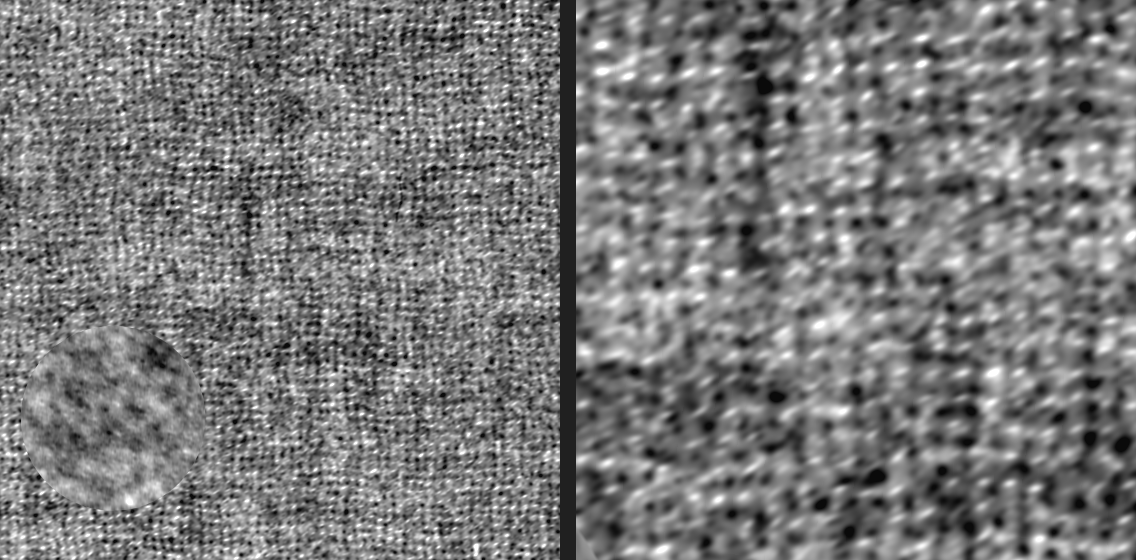
Left, the full canvas; right, a detail of the centre.
This texture is drawn by a three.js fragment shader. Its source:

```glsl
varying vec2 vUv;

const vec2 THREADS = vec2(58.0, 60.0);   // repeats across and down
const float BASE_GREY = 0.49;
const float DASH_TILT = 0.45;
const vec2 DASH_SIZE = vec2(0.28, 0.14); // in thread cells
const float DASH_GAIN = 0.36;
const float HOLE_SIZE = 0.23;
const float HOLE_GAIN = 0.30;
const float BRIGHT_ROW = 37.0;
const float GRAIN_GAIN = 0.22;
const float STREAK_GAIN = 0.10;
const float BROAD_GAIN = 0.07;
const vec2 DISC_CENTER = vec2(0.202, 0.253);
const float DISC_RADIUS = 0.165;
const float EDGE = 0.0012;

vec3 hash3(vec2 cell) {
  vec3 q = fract(cell.xyx * vec3(0.1031, 0.1030, 0.0973));
  q += dot(q, q.yxz + 33.33);
  return fract((q.xxy + q.yzz) * q.zyx);
}

// Cellular noise: one signed soft spot per cell, centred on zero
float spots(vec2 p) {
  vec2 cell = floor(p);
  float sum = 0.0;
  for (int j = -1; j <= 1; j++) {
    for (int i = -1; i <= 1; i++) {
      vec2 c = cell + vec2(float(i), float(j));
      vec3 h = hash3(c + 17.0);
      vec2 d = p - c - h.xy;
      sum += (2.0 * h.z - 1.0) * exp(-4.0 * dot(d, d));
    }
  }
  return sum;
}

mat2 rotation(float a) {
  return mat2(cos(a), -sin(a), sin(a), cos(a));
}

float segmentDistance(vec2 p, vec2 a, vec2 b) {
  vec2 ab = b - a;
  return length(p - a - ab * clamp(dot(p - a, ab) / dot(ab, ab), 0.0, 1.0));
}

float softMark(float d, float width) {
  return exp(-d * d / (width * width));
}

// Tilted bright dashes on the threads, dark holes between them
float weave(vec2 uv) {
  vec2 p = uv * THREADS;
  p += 0.22 * sin(uv.yx * vec2(23.0, 19.0)) + 0.12 * sin(uv.yx * 61.0 + uv * 37.0);

  vec2 cell = floor(p);
  vec3 h = hash3(cell + 91.0);
  vec2 q = rotation(DASH_TILT) * (p - cell - 0.5 - 0.2 * (h.xy - 0.5));
  q /= DASH_SIZE;
  float row = 1.0 - step(0.5, abs(cell.y - BRIGHT_ROW));
  float dash = (0.25 + 1.1 * h.z + 0.7 * row * h.x) * exp(-dot(q, q));

  vec2 holeCell = floor(p + 0.5);
  vec3 k = hash3(holeCell + 211.0);
  vec2 r = (p - holeCell - 0.2 * (k.xy - 0.5)) / HOLE_SIZE;
  float hole = (0.3 + k.z) * exp(-dot(r, r));

  // The weave is clearer toward the bottom and the upper right
  float clarity = 0.85 + 0.35 * abs(uv.y - 0.5) + 0.2 * (uv.x - 0.5) + 0.35 * spots(uv * 5.0);
  return clarity * (DASH_GAIN * dash - HOLE_GAIN * hole);
}

float cloth(vec2 uv) {
  vec2 slanted = rotation(0.5) * uv;
  float grain = spots(slanted * vec2(120.0, 190.0)) + spots(uv * 100.0 + 40.0);
  float streaks = spots(uv * vec2(THREADS.x * 0.8, 5.0)) + spots(uv * vec2(5.0, THREADS.y * 0.8) + 70.0);
  float broad = spots(uv * 8.0 + 9.0) + 0.6 * spots(uv * 22.0 + 31.0);
  return BASE_GREY + weave(uv) + GRAIN_GAIN * grain + STREAK_GAIN * streaks + BROAD_GAIN * broad;
}

// Enlarged, softer mottling inside the disc
float mottle(vec2 uv) {
  vec2 p = rotation(-0.55) * uv;
  float tone = 0.20 * spots(p * vec2(24.0, 31.0) + 5.0);
  tone += 0.22 * spots(p * vec2(48.0, 66.0) + 12.0);
  tone += 0.14 * spots(p * vec2(105.0, 140.0) + 23.0);
  tone += 0.07 * spots(uv * vec2(260.0, 130.0));
  vec2 d = uv - DISC_CENTER;
  tone -= 0.20 * softMark(length(d - vec2(0.09, 0.125)), 0.04);
  tone -= 0.14 * softMark(length(d + vec2(0.085, 0.06)), 0.04);
  return 0.52 + tone;
}

// Cracks, pulled threads and pale flecks
float wear(vec2 uv) {
  vec2 p = uv + 0.003 * sin(uv.yx * vec2(95.0, 120.0));
  float crack = softMark(segmentDistance(p, vec2(0.711, 0.605), vec2(0.718, 0.685)), 0.0028);
  float pulls = softMark(segmentDistance(p, vec2(0.765, 0.697), vec2(0.875, 0.703)), 0.004);
  pulls += softMark(segmentDistance(p, vec2(0.94, 0.707), vec2(0.972, 0.704)), 0.004);
  float flecks = softMark(segmentDistance(p, vec2(0.852, 0.025), vec2(0.857, 0.004)), 0.006);
  flecks += softMark(length(uv - vec2(0.224, 0.75)), 0.005);
  return 0.5 * flecks - 0.32 * crack - 0.27 * pulls;
}

void main() {
  float disc = 1.0 - smoothstep(-EDGE, EDGE, length(vUv - DISC_CENTER) - DISC_RADIUS);
  float grey = mix(cloth(vUv) + wear(vUv), mottle(vUv), disc);
  gl_FragColor = vec4(vec3(clamp(grey, 0.04, 1.0)), 1.0);
}
```
